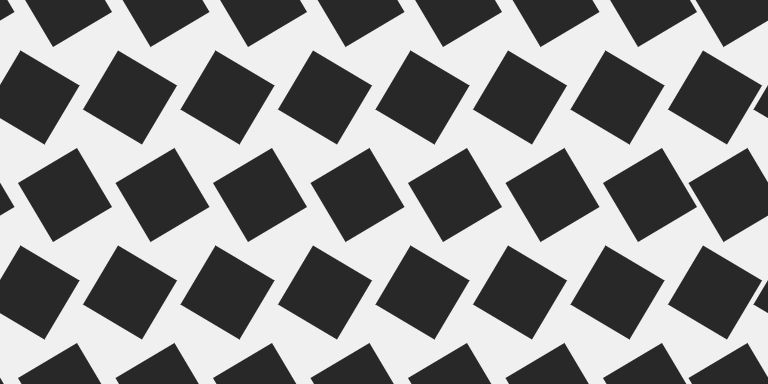
Give the GLSL for this pattern, as a WebGL 1 fragment shader.

```glsl
precision highp float;

uniform vec2 u_resolution;

#define PITCH 0.25390625   // spacing of squares, in canvas heights
#define COLUMNS 8.0        // squares per row before the sheet wraps
#define HALF_SIDE 0.352    // half of a square's side, in pitches
#define TILT 0.5358        // rotation of a square, in radians
#define SHIFT 0.33333      // sideways offset of a row, in pitches
#define INK vec3(0.157)
#define PAPER vec3(0.941)

// Signed distance to a square tilted by the given angle
float tiltedSquare(vec2 p, float angle) {
  float c = cos(angle);
  float s = sin(angle);
  vec2 q = abs(vec2(c * p.x + s * p.y, c * p.y - s * p.x));
  return max(q.x, q.y) - HALF_SIDE;
}

// Nearest square in a sheet whose rows alternate in tilt and offset
float squareSheet(vec2 p) {
  float row = floor(p.y + 0.5);
  float side = 1.0 - 2.0 * mod(row, 2.0);
  float x = p.x + side * SHIFT;
  float column = clamp(floor(x + 0.5), 0.0, COLUMNS - 1.0);
  return tiltedSquare(vec2(x - column, p.y - row), side * TILT);
}

void main() {
  // Rows are counted from the top edge, in units of the pitch
  float unit = u_resolution.y * PITCH;
  vec2 p = vec2(gl_FragCoord.x, gl_FragCoord.y - u_resolution.y) / unit;
  float sheetWidth = u_resolution.x / unit;

  // The sheet wraps at the canvas width, leaving a tighter last column
  float d = min(squareSheet(p), squareSheet(p - vec2(sheetWidth, 0.0)));

  float coverage = clamp(0.5 - d * unit, 0.0, 1.0);
  gl_FragColor = vec4(mix(PAPER, INK, coverage), 1.0);
}
```
